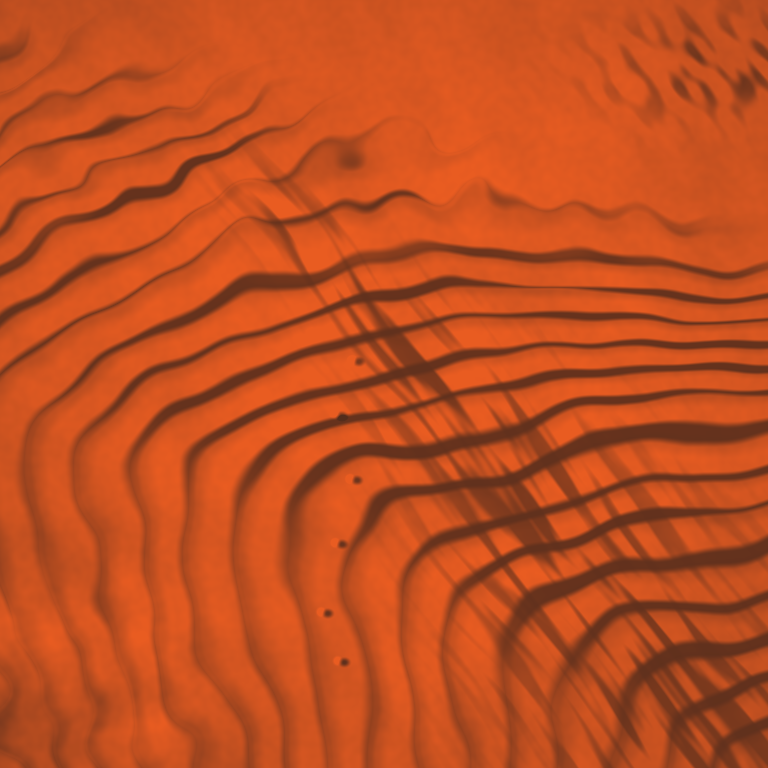
Write a Shadertoy shader that draws this texture.

```glsl
// Wind-rippled red desert sand with curved shadowed crests and a diagonal band of dark streaks.
#define SAND vec3(0.89, 0.352, 0.13)
#define SHADOW vec3(0.33, 0.175, 0.11)
#define UPPER_SPACING 0.058
#define LOWER_SPACING 0.068
#define BEND_ROUNDNESS 2.2
#define WOBBLE 0.42
#define CREST_WIDTH 0.115
#define CREST_SOFTNESS 0.08
#define STREAK_DENSITY 46.0
#define STREAK_DARKNESS 0.78
#define GRAIN 0.035

vec2 hash2(vec2 cell) {
    vec3 q = fract(cell.xyx * vec3(0.1031, 0.1030, 0.0973));
    q += dot(q, q.yzx + 33.33);
    return fract((q.xx + q.yz) * q.zy);
}

float cornerSlope(vec2 cell, vec2 offset) {
    float angle = 6.2832 * hash2(cell + 57.0).x;
    return dot(vec2(cos(angle), sin(angle)), offset);
}

// Gradient noise, roughly -1 to 1
float noise(vec2 p) {
    vec2 i = floor(p), f = fract(p);
    vec2 u = f * f * f * (f * (f * 6.0 - 15.0) + 10.0);
    vec2 e = vec2(0.0, 1.0);
    float low = mix(cornerSlope(i, f), cornerSlope(i + e.yx, f - e.yx), u.x);
    float high = mix(cornerSlope(i + e.xy, f - e.xy), cornerSlope(i + e.yy, f - e.yy), u.x);
    return 1.5 * mix(low, high, u.y);
}

float fbm(vec2 p) {
    float sum = 0.0, amp = 0.6;
    for (int i = 0; i < 4; i++) {
        sum += amp * noise(p);
        p = mat2(1.6, 1.2, -1.2, 1.6) * p + 7.3;
        amp *= 0.5;
    }
    return sum;
}

float smoothMin(float a, float b, float k) {
    float h = max(k - abs(a - b), 0.0) / k;
    return min(a, b) - 0.25 * h * h * k;
}

// 1 in the broken ground at the top and in the lower left corner
float brokenGround(vec2 p) {
    return max(smoothstep(0.6, 0.8, p.y), 0.8 * (1.0 - smoothstep(0.1, 0.38, length(p))));
}

// x: ripple phase, y: 1 where the ripples have turned downwards
vec2 ripplePhase(vec2 p) {
    float across = (0.52 * p.x - 0.19 * p.x * p.x - p.y) / UPPER_SPACING + 8.8;
    across -= 2.6 * smoothstep(0.44, 0.66, p.y) * smoothstep(0.45, 0.95, p.x);
    float drop = max(0.53 - 0.47 * p.x - p.y, 0.0);
    float down = (p.x - 0.45 * drop * drop) / LOWER_SPACING;
    float broken = brokenGround(p);
    float wobble = WOBBLE * (1.0 + 0.7 * broken) * (noise(p * vec2(4.5, 4.0) + 3.0) + 0.5 * noise(p * 11.0));
    wobble += 0.4 * broken * noise(p * 15.0 + 30.0);
    return vec2(smoothMin(across, down, BEND_ROUNDNESS) + wobble,
                smoothstep(-1.0, 1.8, across - down));
}

// x: hard crest shadow, y: soft shading of the slope beside it
vec2 ripples(vec2 p) {
    vec2 phase = ripplePhase(p);
    float f = fract(phase.x), crestId = floor(phase.x);
    float broken = brokenGround(p);

    // Each crest swells and tapers along its own length
    float run = p.x - p.y;
    float swell = noise(vec2(run * 5.5, crestId * 3.7 + 0.4));
    float gaps = noise(vec2(run * 8.0 + 5.0, crestId * 5.3 + 0.6));
    float heavy = smoothstep(0.2, 0.6, p.x) * (1.0 - smoothstep(0.45, 0.62, p.y));
    float width = CREST_WIDTH * (1.0 - 0.5 * phase.y) * (0.85 + 0.4 * heavy + 0.9 * swell);
    width += broken * (0.16 * gaps - 0.035);
    float soft = CREST_SOFTNESS * (1.0 + 0.7 * phase.y);
    float crest = 1.0 - smoothstep(-soft, soft, abs(f - 0.5) - width);
    float slope = smoothstep(0.5, 0.62, f) * (1.0 - smoothstep(0.62, 1.0, f));
    float fade = 1.0 - smoothstep(0.9, 1.04, p.y + 0.3 * p.x + 0.05 * gaps);
    float presence = clamp(1.0 - broken * (0.3 - 1.1 * gaps), 0.0, 1.0);
    return fade * vec2(crest * presence * (1.0 - 0.38 * phase.y), slope);
}

// Dark lines running down to the right in a band that widens downwards
float streaks(vec2 p) {
    float u = dot(p, vec2(0.8, 0.6)), v = dot(p, vec2(0.6, -0.8));
    float widen = smoothstep(-0.4, 0.5, v);
    float center = mix(0.715, 0.755, smoothstep(-0.5, -0.1, v));
    float band = exp(-pow(abs(u - center) / mix(0.045, 0.19, widen), 2.0));
    band *= smoothstep(-0.54, -0.3, v);
    float bend = 0.01 * noise(p * 5.0);
    float lines = noise(vec2((u + bend) * STREAK_DENSITY, v * 5.0));
    lines += 0.7 * noise(vec2((u + bend) * STREAK_DENSITY * 1.9, v * 8.0 + 9.0));
    float core = exp(-pow((u - center) / 0.03, 2.0));
    float clump = 0.4 * noise(p * 7.0 + 12.0) + 0.3 * smoothstep(0.3, 0.55, v) + 0.2 * core;
    return band * smoothstep(-0.1, 0.65, lines + clump);
}

// Small pits in a loose column, each with a lit rim on its left
float pits(vec2 p) {
    float tone = 0.0;
    for (int i = 0; i < 6; i++) {
        vec2 jitter = hash2(vec2(float(i), 4.0)) - 0.5;
        vec2 d = p - vec2(0.45, 0.53 - 0.08 * float(i)) - jitter * vec2(0.06, 0.02);
        tone -= 0.8 * (1.0 - smoothstep(0.001, 0.008, length(d * vec2(0.8, 1.0))));
        tone += 0.3 * (1.0 - smoothstep(0.002, 0.008, length(d + vec2(0.009, -0.002))));
    }
    return tone;
}

void mainImage(out vec4 fragColor, in vec2 fragCoord) {
    vec2 p = fragCoord / iResolution.xy;
    vec2 along = vec2(dot(p, vec2(0.8, 0.6)), dot(p, vec2(0.6, -0.8)));

    // Open sand: broad patches, lumps and fine grain
    float lumpy = 1.0 - smoothstep(0.1, 0.5, length(p * vec2(0.8, 1.0)));
    float tone = 1.02 + 0.12 * fbm(p * 3.5) + 0.38 * lumpy * fbm(p * 8.0 + 5.0);
    tone += 0.06 * noise(along * vec2(24.0, 7.0)) + GRAIN * noise(p * 80.0);
    tone -= 0.5 * dot(p - 0.5, p - 0.5) + 0.08 * lumpy;

    // Crests, streaks and pits
    vec2 ripple = ripples(p);
    tone -= 0.2 * ripple.y;
    tone = mix(tone, 0.05, 0.92 * ripple.x);
    tone = mix(tone, 0.08, STREAK_DARKNESS * streaks(p));
    tone += pits(p);

    // Dark scrub in the upper right
    vec2 s = (p - vec2(0.93, 0.91)) * vec2(7.0, 15.0);
    tone -= 0.7 * exp(-dot(s, s)) * smoothstep(-0.1, 0.6, noise(along.yx * vec2(20.0, 55.0)));

    fragColor = vec4(mix(SHADOW, SAND, clamp(tone, 0.0, 1.04)), 1.0);
}
```
